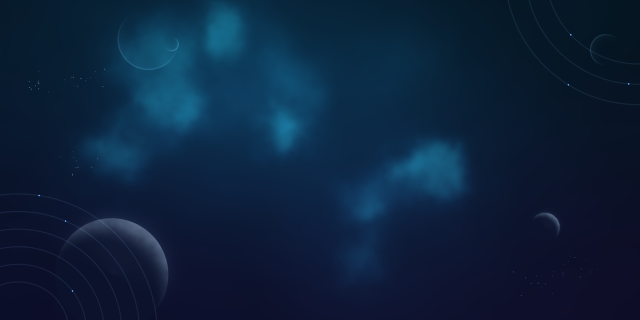
This background is drawn by a Shadertoy shader. Its source:

```glsl
// Deep space backdrop: teal nebula over a navy gradient, with two crescent
// planets, faint ghost discs, orbit arcs and small star clusters.
// Units: y runs 0..1 and x runs 0..2 on a 2:1 canvas.

#define NEBULA_GAIN 0.82
#define WARP_AMOUNT 0.15
#define WARP_SCALE 7.0
#define ORBIT_ALPHA 0.09
#define STAR_RADIUS 0.0017
#define STARS_PER_CLUSTER 14
#define GLOW_TEAL vec3(0.09, 0.46, 0.53)
#define HAZE_BLUE vec3(0.012, 0.085, 0.125)
#define PLANET_LIGHT vec3(0.35, 0.42, 0.53)
#define PLANET_DARK vec3(0.045, 0.075, 0.17)

float hash(vec2 p) {
    return fract(sin(dot(p, vec2(127.1, 311.7))) * 43758.545);
}

float noise(vec2 p) {
    vec2 i = floor(p), f = fract(p);
    f = f * f * (3.0 - 2.0 * f);
    return mix(mix(hash(i), hash(i + vec2(1, 0)), f.x),
               mix(hash(i + vec2(0, 1)), hash(i + vec2(1, 1)), f.x), f.y);
}

float fbm(vec2 p) {
    float sum = 0.0, amp = 0.5;
    for (int i = 0; i < 4; i++) {
        sum += amp * noise(p);
        p = mat2(1.6, 1.2, -1.2, 1.6) * p + 3.7;
        amp *= 0.5;
    }
    return sum / 0.9375;
}

float gauss(vec2 offset, vec2 radius) {
    vec2 q = offset / radius;
    return exp(-dot(q, q));
}

// Clouds: centre, radius and strength of each knot of gas
const vec4 KNOTS[12] = vec4[12](
    vec4(0.47, 0.82, 0.11, 0.42), vec4(0.70, 0.90, 0.08, 0.52),
    vec4(0.53, 0.66, 0.09, 0.55), vec4(0.37, 0.51, 0.08, 0.48),
    vec4(0.87, 0.61, 0.07, 0.70), vec4(0.91, 0.76, 0.10, 0.26),
    vec4(1.27, 0.46, 0.075, 0.68), vec4(1.38, 0.46, 0.065, 0.50),
    vec4(1.13, 0.36, 0.075, 0.46), vec4(1.12, 0.17, 0.08, 0.32),
    vec4(1.28, 0.80, 0.14, 0.14), vec4(0.68, 0.73, 0.22, 0.20));

vec3 nebula(vec2 p) {
    vec3 low = mix(vec3(0.045, 0.055, 0.16), vec3(0.055, 0.05, 0.15), p.x * 0.5);
    vec3 high = mix(vec3(0.025, 0.10, 0.165), vec3(0.02, 0.085, 0.135), p.x * 0.5);
    vec3 col = mix(low, high, smoothstep(0.0, 1.0, p.y));
    col += HAZE_BLUE * (0.85 * gauss(p - vec2(0.72, 0.70), vec2(0.52, 0.42))
                      + 0.65 * gauss(p - vec2(1.22, 0.45), vec2(0.42, 0.45)));

    vec2 s = p * WARP_SCALE;
    vec2 q = p + WARP_AMOUNT * (vec2(fbm(s), fbm(s + 19.3)) - 0.5);
    float gas = 0.0;
    for (int i = 0; i < 12; i++)
        gas += KNOTS[i].w * gauss(q - KNOTS[i].xy, vec2(KNOTS[i].z));
    gas *= 0.6 + 0.8 * fbm(s * 1.3 + 7.0);
    vec3 tint = mix(vec3(0.6, 0.75, 0.95), vec3(1), smoothstep(0.0, 0.6, gas));
    col += GLOW_TEAL * tint * gas * NEBULA_GAIN;
    return col * (0.92 + 0.16 * fbm(p * 5.0 + 31.0));
}

// Anti-aliased shapes
float disc(float d, float r, float px) {
    return smoothstep(r + px, r - px, d);
}

float line(float d, float px) {
    return smoothstep(1.2 * px, 0.0, abs(d));
}

// Crescent planet lit from direction sun, with a thin outer haze
vec3 planet(vec3 col, vec2 q, float r, vec2 sun, float px) {
    float d = length(q);
    float facing = smoothstep(-0.3, 1.0, dot(q / max(d, 1e-4), sun));
    float lit = smoothstep(0.95, 1.5, length(q / r + 0.45 * sun));
    lit *= 0.65 + 0.6 * fbm(q / r * 5.0 + 4.0);
    col += 0.14 * PLANET_LIGHT * facing * exp(-max(d - r, 0.0) / (0.12 * r));
    vec3 body = mix(PLANET_DARK, PLANET_LIGHT, lit);
    return mix(col, body, disc(d, r, 0.7 * px) * mix(0.65, 1.0, lit));
}

// Barely visible disc whose rim brightens towards direction sun
vec3 ghost(vec2 q, float r, vec2 sun, float px) {
    float d = length(q);
    float facing = smoothstep(-0.6, 1.0, dot(q / max(d, 1e-4), sun));
    float rim = line(d - r, px) * 0.14 + 0.06 * disc(d, r, px) * pow(d / r, 4.0);
    return vec3(0.45, 0.75, 0.85) * rim * facing;
}

// Concentric orbits; three beads sit on chosen rings at given angles
vec3 orbits(vec2 q, float outer, float gap, int count, vec3 ring, vec3 angle, float px) {
    vec3 light = vec3(0);
    for (int i = 0; i < count; i++)
        light += ORBIT_ALPHA * vec3(0.5, 0.7, 0.85) * line(length(q) - outer + gap * float(i), px);
    for (int i = 0; i < 3; i++) {
        vec2 bead = (outer - gap * ring[i]) * vec2(cos(angle[i]), sin(angle[i]));
        light += vec3(0.25, 0.5, 0.75) * disc(length(q - bead), 0.0025, 0.5 * px);
    }
    return light;
}

// Star clusters: centre and spread
const vec3 CLUSTERS[5] = vec3[5](vec3(0.12, 0.74, 0.09), vec3(0.26, 0.76, 0.08),
    vec3(0.24, 0.50, 0.08), vec3(1.67, 0.13, 0.10), vec3(1.81, 0.16, 0.07));

vec3 stars(vec2 p, float px) {
    float light = 0.0;
    for (int c = 0; c < 5; c++)
        for (int i = 0; i < STARS_PER_CLUSTER; i++) {
            vec2 id = vec2(i, c * 7 + 1);
            float turn = 6.2832 * hash(id), reach = CLUSTERS[c].z * hash(id + 41.0);
            vec2 star = CLUSTERS[c].xy + reach * vec2(cos(turn), 0.7 * sin(turn));
            light += hash(id + 83.0) * disc(length(p - star), STAR_RADIUS, 0.5 * px);
        }
    return 0.35 * light * vec3(0.6, 0.75, 0.9);
}

void mainImage(out vec4 fragColor, in vec2 fragCoord) {
    float px = 1.0 / iResolution.y;
    vec2 p = fragCoord / iResolution.xy * vec2(2, 1);
    vec3 col = nebula(p);
    col += ghost(p - vec2(0.464, 0.878), 0.095, vec2(-0.5, -0.87), px);
    col += ghost(p - vec2(0.536, 0.862), 0.021, vec2(0.8, -0.6), px);
    col += ghost(p - vec2(1.893, 0.844), 0.048, vec2(-0.9, 0.44), px);
    col = planet(col, p - vec2(0.349, 0.141), 0.177, vec2(0.45, 0.89), px);
    col = planet(col, p - vec2(1.703, 0.289), 0.046, vec2(0.6, 0.8), px);
    col += orbits(p - vec2(0.057, -0.04), 0.434, 0.055, 6, vec3(0, 1, 4), vec3(1.42, 1.17, 0.656), px);
    col += orbits(p - vec2(1.995, 1.09), 0.417, 0.0635, 3, vec3(0, 1, 2), vec3(-2.123, -1.657, -2.387), px);
    col += stars(p, px);
    fragColor = vec4(col, 1.0);
}
```
